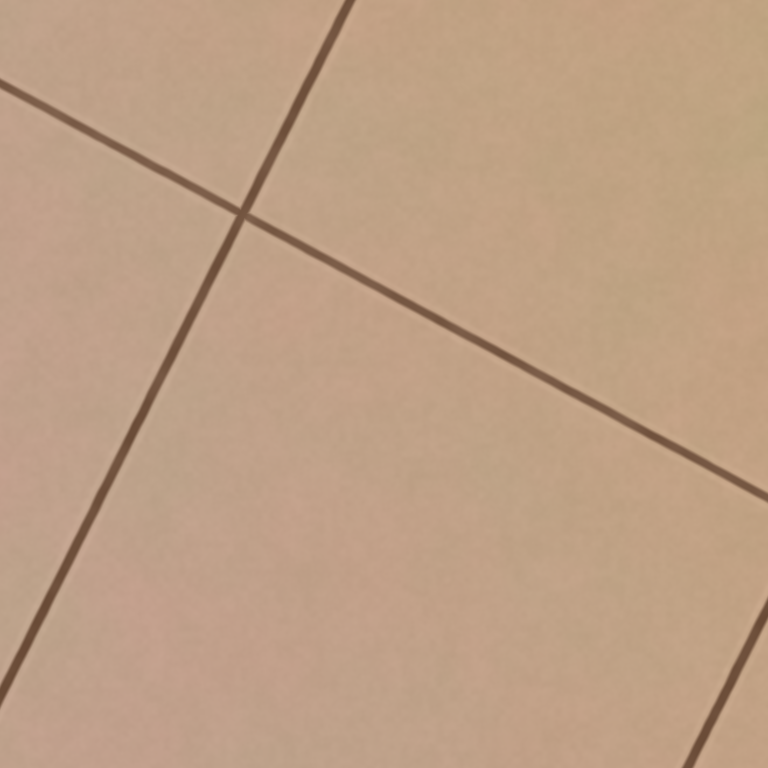
Give the GLSL for this texture, as a Shadertoy shader.

```glsl
const vec2 CROSSING = vec2(0.316, 0.721);       // where two joints meet
const vec2 ROW_NORMAL = vec2(0.475, 0.880);     // across the falling joints
const vec2 COLUMN_NORMAL = vec2(0.893, -0.449); // across the rising joints
const float TILE_SIZE = 0.841;

const vec3 CLAY = vec3(0.750, 0.633, 0.533);
const vec3 PINK_TINT = vec3(0.012, -0.008, 0.006);
const vec3 OCHRE_TINT = vec3(0.008, 0.004, -0.036);
const vec3 GROUT_DARK = vec3(0.400, 0.280, 0.200);
const vec3 GROUT_WORN = vec3(0.500, 0.380, 0.300);

float hash(vec2 p) {
    vec3 q = fract(vec3(p.xyx) * 0.1031);
    q += dot(q, q.yzx + 33.33);
    return fract((q.x + q.y) * q.z);
}

float valueNoise(vec2 p) {
    vec2 cell = floor(p);
    vec2 f = fract(p);
    f = f * f * (3.0 - 2.0 * f);
    float low = mix(hash(cell), hash(cell + vec2(1.0, 0.0)), f.x);
    float high = mix(hash(cell + vec2(0.0, 1.0)), hash(cell + 1.0), f.x);
    return mix(low, high, f.y);
}

// Layered noise centred on zero
float fractalNoise(vec2 p, int octaves) {
    float sum = 0.0;
    float weight = 0.5;
    for (int i = 0; i < octaves; i++) {
        sum += weight * (valueNoise(p) - 0.5);
        p = mat2(1.6, 1.2, -1.2, 1.6) * p + 17.3;
        weight *= 0.5;
    }
    return sum;
}

// Signed distance to the nearest joint of one family
float jointDistance(vec2 p, vec2 normal, float spacing) {
    float across = dot(p - CROSSING, normal);
    return (fract(across / spacing + 0.5) - 0.5) * spacing;
}

float jointMask(float d, float halfWidth, float softness) {
    return 1.0 - smoothstep(halfWidth - softness, halfWidth + softness, abs(d));
}

// Pale bevel running along both lips of a joint
float lipGlow(float d, float offset, float width) {
    float t = (abs(d) - offset) / width;
    return exp(-t * t);
}

vec3 tileColor(vec2 p) {
    float blotch = fractalNoise(p * 5.0 + 31.0, 3);
    float mottle = fractalNoise(p * 24.0 + 7.0, 3);
    float grain = fractalNoise(p * 110.0 + 53.0, 2);
    float warmth = smoothstep(0.1, 1.2, p.x * 0.8 + p.y * 0.4 + blotch * 0.4);
    vec3 color = CLAY + OCHRE_TINT * (warmth - 0.35);
    color += PINK_TINT * (blotch * 3.0 + mottle + 0.3 - warmth * 0.5);
    return color + 0.018 * mottle + 0.030 * grain;
}

void mainImage(out vec4 fragColor, in vec2 fragCoord) {
    vec2 p = fragCoord / iResolution.y;
    float softness = max(0.0028, 0.75 / iResolution.y);

    // Joints with slightly uneven edges
    float wobble = 0.0016 * fractalNoise(p * 45.0, 2);
    float rowDistance = jointDistance(p, ROW_NORMAL, TILE_SIZE) + wobble;
    float columnDistance = jointDistance(p, COLUMN_NORMAL, TILE_SIZE) - wobble;
    float row = jointMask(rowDistance, 0.0052, softness);
    float column = jointMask(columnDistance, 0.0061, softness);

    // Tiles with faintly raised lips
    float lip = max(lipGlow(rowDistance, 0.0110, 0.0035),
                    lipGlow(columnDistance, 0.0120, 0.0035));
    vec3 color = tileColor(p) + 0.022 * lip;

    // Grout, paler where it is worn and along the rows
    float wear = 0.25 + 0.3 * row * (1.0 - column) + 0.3 * (p.y - 0.5);
    wear += 0.9 * fractalNoise(p * 28.0 + 11.0, 3);
    vec3 grout = mix(GROUT_DARK, GROUT_WORN, clamp(wear, 0.0, 1.0));
    color = mix(color, grout, max(row, column) * 0.97);

    fragColor = vec4(color, 1.0);
}
```
